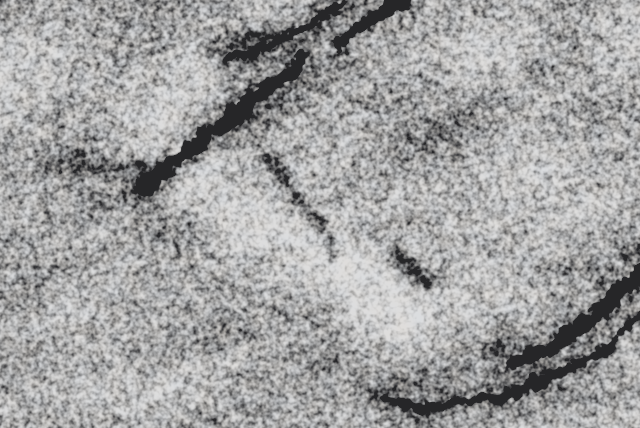
A Shadertoy shader for this texture:

```glsl
// Grey granite: salt-and-pepper grain crossed by a few black mineral veins.
// Gradient noise at several scales, pale and dark patches, and bent strokes add up
// to one "lightness" field, which a curve then turns into stone tones.

vec2 gradient(ivec2 cell) {
    uvec2 u = uvec2(cell + 4096);
    uint h = u.x * 1597334677u ^ u.y * 3812015801u;
    h = (h ^ (h >> 15)) * 2246822519u;
    h = (h ^ (h >> 13)) * 3266489917u;
    float angle = float((h ^ (h >> 16)) & 65535u) / 65536.0 * 6.28318;
    return vec2(cos(angle), sin(angle));
}

float noise(vec2 p) {
    vec2 f = fract(p);
    ivec2 i = ivec2(floor(p));
    vec2 w = f * f * f * (f * (f * 6.0 - 15.0) + 10.0);
    float a = dot(gradient(i), f);
    float b = dot(gradient(i + ivec2(1, 0)), f - vec2(1, 0));
    float c = dot(gradient(i + ivec2(0, 1)), f - vec2(0, 1));
    float d = dot(gradient(i + ivec2(1, 1)), f - vec2(1, 1));
    return mix(mix(a, b, w.x), mix(c, d, w.x), w.y);
}

vec2 turn(vec2 p, float angle) {
    float c = cos(angle), s = sin(angle);
    return vec2(c * p.x - s * p.y, s * p.x + c * p.y);
}

// Distance to a bowed stroke from a to b, in units of its half width
float stroke(vec2 p, vec2 a, vec2 b, float bow, float halfWidth) {
    float len = distance(a, b);
    vec2 dir = (b - a) / len, q = p - a;
    float t = dot(q, dir) / len;
    float c = clamp(t, 0.0, 1.0);
    float side = dir.x * q.y - dir.y * q.x - bow * 4.0 * c * (1.0 - c);
    return length(vec2((t - c) * len, side)) / halfWidth;
}

float glow(float d) { return exp(-d * d); }

// Salt-and-pepper crystals, rotated per scale to hide the lattice
float crystals(vec2 p) {
    return 1.9 * noise(turn(p, 0.5) * 50.0)
         + 2.1 * noise(turn(p, 1.3) * 93.0 + 17.0)
         + 1.0 * noise(turn(p, 2.2) * 150.0 + 41.0)
         + 0.9 * noise(turn(p, 0.9) * 21.0 + 7.0);
}

// Broad clouds, slanted streaks and the larger pale and dark zones
float patches(vec2 p) {
    float v = 0.8 * noise(p * 4.3 + 3.0);
    v += 1.1 * noise(vec2(p.x + 0.3 * p.y, p.y - 0.4 * p.x) * vec2(2.5, 9.0) + 11.0);
    v += 1.3 * glow(stroke(p, vec2(0.45, 0.55), vec2(0.95, 0.27), 0.03, 0.09));
    v += 0.8 * glow(stroke(p, vec2(0.38, 0.73), vec2(0.46, 0.82), 0.0, 0.07));
    v += 0.7 * glow(stroke(p, vec2(1.18, 0.36), vec2(1.30, 0.50), 0.0, 0.10));
    v += 0.7 * glow(stroke(p, vec2(1.08, 0.85), vec2(1.18, 0.87), 0.0, 0.06));
    v -= 0.7 * glow(stroke(p, vec2(0.18, 0.60), vec2(0.42, 0.46), 0.0, 0.08));
    v -= 0.6 * glow(stroke(p, vec2(0.72, 0.20), vec2(0.90, 0.08), 0.0, 0.09));
    v -= 0.5 * glow(stroke(p, vec2(0.80, 0.75), vec2(1.08, 0.64), 0.0, 0.11));
    return v;
}

// Solid black veins with a halo of scattered dark grains
float solidVeins(vec2 p) {
    float d = stroke(p, vec2(0.34, 0.56), vec2(0.71, 0.86), 0.006, 0.016);
    d = min(d, stroke(p, vec2(0.79, 0.90), vec2(0.96, 1.02), 0.0, 0.012));
    d = min(d, stroke(p, vec2(1.20, 0.15), vec2(1.52, 0.42), -0.035, 0.015));
    float thin = stroke(p, vec2(0.53, 0.86), vec2(0.80, 0.99), -0.012, 0.010);
    thin = min(thin, stroke(p, vec2(0.90, 0.06), vec2(1.52, 0.28), -0.075, 0.010));
    return 5.0 * smoothstep(1.4, 0.5, d) + 1.2 * glow(d * 0.36)
         + 3.2 * smoothstep(1.6, 0.4, thin) + 1.2 * glow(thin * 0.25);
}

// Broken veins that stay grainy
float brokenVeins(vec2 p) {
    return 2.3 * glow(stroke(p, vec2(0.62, 0.62), vec2(0.78, 0.41), 0.012, 0.018))
         + 2.6 * glow(stroke(p, vec2(0.92, 0.40), vec2(1.00, 0.34), 0.0, 0.022))
         + 1.4 * glow(stroke(p, vec2(0.19, 0.62), vec2(0.34, 0.60), 0.0, 0.018))
         + 1.5 * glow(stroke(p, vec2(0.50, 0.90), vec2(0.62, 0.92), 0.0, 0.026))
         + 1.2 * glow(stroke(p, vec2(1.15, 0.18), vec2(1.19, 0.25), 0.0, 0.022));
}

void mainImage(out vec4 fragColor, in vec2 fragCoord) {
    vec2 p = fragCoord / iResolution.y;

    // Ragged vein edges come from a warped position
    vec2 ragged = p
        + 0.020 * vec2(noise(p * 9.0), noise(p * 9.0 + 31.0))
        + 0.016 * vec2(noise(p * 27.0 + 5.0), noise(p * 27.0 + 57.0))
        + 0.010 * vec2(noise(p * 75.0 + 9.0), noise(p * 75.0 + 83.0));

    float light = crystals(p) + patches(p) - solidVeins(ragged) - brokenVeins(ragged);
    light = clamp(light, -2.4, 2.4);

    // Bright grains compress, dark grains fall off steeply
    float tone = 0.68 + 0.15 * light - 0.03 * light * light;
    float rust = noise(p * 24.0 + 61.0) * smoothstep(0.2, 0.6, tone);
    vec3 stone = vec3(tone) + vec3(0.016, 0.002, -0.016) * rust;
    stone.b += 0.010 * smoothstep(0.6, 0.15, tone);
    fragColor = vec4(stone, 1.0);
}
```
